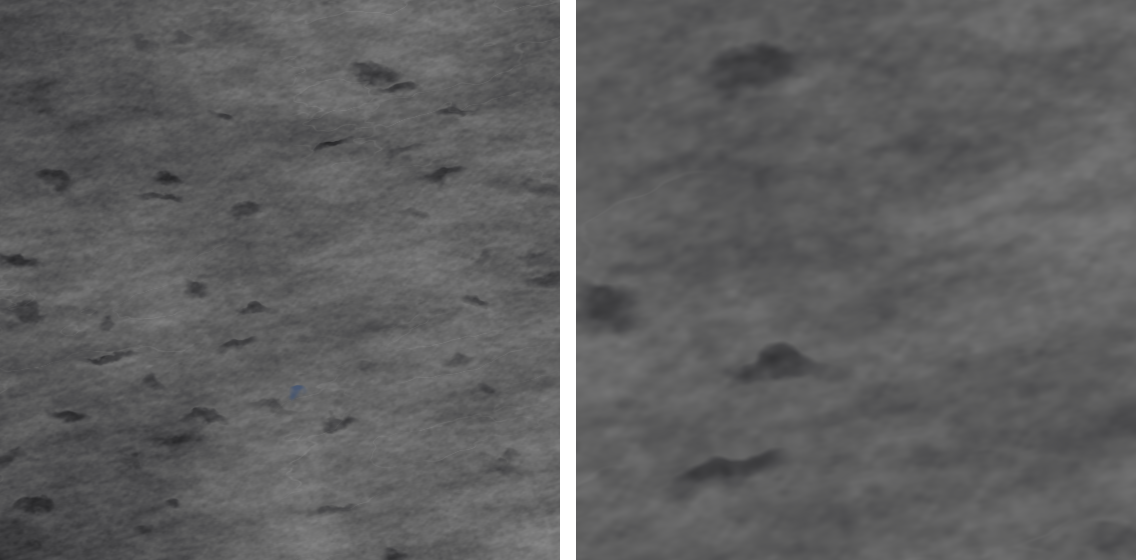
Left: the whole. Right: its middle third, enlarged.
Reproduce this texture procedurally as a Shadertoy shader.

```glsl
// Weathered grey stone face with soft mottling, fine grain and dark, flat pits.

const vec3 STONE_GREY = vec3(0.372, 0.372, 0.373);
const vec3 FLECK_BLUE = vec3(0.24, 0.32, 0.46);

float hash(vec2 p) {
    return fract(sin(dot(p, vec2(127.1, 311.7))) * 43758.5453);
}

float noise(vec2 p) {
    vec2 i = floor(p), f = fract(p);
    f = f * f * (3.0 - 2.0 * f);
    return mix(mix(hash(i), hash(i + vec2(1, 0)), f.x),
               mix(hash(i + vec2(0, 1)), hash(i + vec2(1, 1)), f.x), f.y);
}

mat2 rotation(float angle) {
    float c = cos(angle), s = sin(angle);
    return mat2(c, -s, s, c);
}

// Layered noise, centred on zero
float fbm(vec2 p, int octaves) {
    float sum = 0.0, weight = 0.5;
    for (int i = 0; i < octaves; i++) {
        sum += weight * (noise(p) - 0.5);
        p = rotation(0.4) * p * 2.03 + 17.3;
        weight *= 0.5;
    }
    return sum;
}

// Ragged displacement that breaks up the pit outlines
vec2 raggedWarp(vec2 p) {
    return vec2(0.06 * fbm(p * vec2(15.0, 22.0) + 3.0, 3),
                0.055 * fbm(p * vec2(19.0, 26.0) + 41.0, 4));
}

// One hollow: crisp upper lip, softer lower side
float hollow(vec2 d, vec2 size) {
    d.y += 0.25 * size.y * d.x * d.x / (size.x * size.x);
    d.y *= mix(0.75, 1.5, smoothstep(-0.3, 0.3, d.y / size.y));
    return 1.0 - smoothstep(0.25, 1.1, length(d / size));
}

// Clustered hollows, one candidate per grid cell
float hollows(vec2 p, vec2 cell, float share, float seed) {
    vec2 home = floor(p / cell);
    float depth = 0.0;
    for (int y = -1; y <= 1; y++) {
        for (int x = -1; x <= 1; x++) {
            vec2 id = home + vec2(x, y);
            vec2 key = id + seed;
            float cluster = smoothstep(-0.12, 0.12, fbm(key * 0.37, 2));
            float present = step(hash(key + 5.1), share * cluster);
            vec2 jitter = vec2(hash(key + 1.7), hash(key + 9.2));
            vec2 size = cell * mix(vec2(0.12, 0.11), vec2(0.40, 0.23),
                                   vec2(hash(key + 2.9), hash(key + 6.4)));
            vec2 d = rotation(0.5 * (hash(key + 7.7) - 0.4)) * (p - (id + jitter) * cell);
            float strength = mix(0.35, 1.0, hash(key + 3.3));
            depth = max(depth, present * strength * hollow(d, size));
        }
    }
    return depth;
}

// Flattened surface height, layered along a slight upward slope
float surfaceHeight(vec2 p) {
    vec2 q = rotation(0.16) * p + 0.02 * fbm(p * 9.0, 2);
    return fbm(q * vec2(11.0, 27.0), 5);
}

// Thin crests where the noise crosses zero
float crests(vec2 p) {
    vec2 q = rotation(0.2) * p;
    float line = abs(fbm(q * vec2(8.0, 20.0) + 63.0, 4));
    return (1.0 - smoothstep(0.0, 0.022, line)) * smoothstep(-0.02, 0.15, fbm(p * 5.0 + 29.0, 3));
}

float grain(vec2 p) {
    vec2 q = rotation(0.3) * p;
    return 0.6 * (noise(q * vec2(85.0, 140.0)) - 0.5) + 0.4 * (noise(q * vec2(170.0, 230.0)) - 0.5);
}

void mainImage(out vec4 fragColor, in vec2 fragCoord) {
    vec2 p = fragCoord / iResolution.y;
    float across = fragCoord.x / iResolution.x;

    // Broad light and mottling
    float tone = mix(-0.045, 0.022, smoothstep(0.0, 0.65, across));
    tone += 0.21 * fbm(p * vec2(4.0, 5.5) + 8.0, 4);

    // Layered relief lit from above
    float height = surfaceHeight(p);
    tone += 0.13 * height + 0.16 * (height - surfaceHeight(p + vec2(0.002, 0.007)));
    tone += 0.035 * crests(p) + 0.085 * grain(p);

    // Dim stains, dark pits and the pale rims below them
    vec2 warped = p + raggedWarp(p);
    float pits = hollows(warped, vec2(0.15, 0.085), 0.72, 13.0);
    float rims = max(hollows(warped + vec2(0.0, 0.012), vec2(0.15, 0.085), 0.72, 13.0) - pits, 0.0);
    float stains = hollows(warped, vec2(0.21, 0.15), 0.6, 57.0);
    tone += 0.03 * rims - 0.16 * pits - 0.055 * stains;

    // Darker stone is faintly cooler
    vec3 color = STONE_GREY + tone + vec3(0.0, 0.0, 0.006) * smoothstep(0.0, -0.08, tone);

    // Lone blue fleck
    vec2 fleckOffset = rotation(0.5) * (warped - vec2(0.53, 0.30));
    color = mix(color, FLECK_BLUE, 0.75 * hollow(fleckOffset, vec2(0.018, 0.009)));

    fragColor = vec4(clamp(color, 0.0, 1.0), 1.0);
}
```
